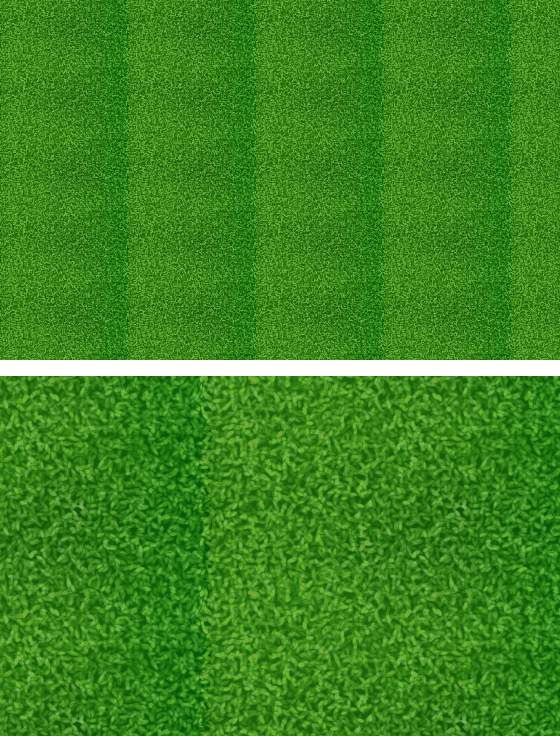
Top, the full canvas; bottom, a detail of the centre.
A Shadertoy shader for this texture:

```glsl
const float TAU = 6.28318;
const vec2 TILE_COUNT = vec2(4.39, 5.03);

const vec3 SHADOW_GREEN = vec3(0.07, 0.34, 0.02);
const vec3 LEAF_GREEN = vec3(0.21, 0.52, 0.08);
const vec3 TIP_GREEN = vec3(0.42, 0.71, 0.21);
const vec3 DRY_YELLOW = vec3(0.50, 0.64, 0.19);
const vec3 PALE_STRAW = vec3(0.56, 0.73, 0.42);

vec2 hash22(vec2 p) {
    vec3 q = fract(p.xyx * vec3(0.1031, 0.1030, 0.0973));
    q += dot(q, q.yzx + 33.33);
    return fract((q.xx + q.yz) * q.zy);
}

mat2 rotation(float angle) {
    float c = cos(angle), s = sin(angle);
    return mat2(c, -s, s, c);
}

// Soft round spot: 1 at the centre, 0 beyond the radii
float softSpot(vec2 p, vec2 center, vec2 radii) {
    return 1.0 - smoothstep(0.0, 1.0, length((p - center) / radii));
}

// Wrapping cellular noise of tilted blades: x = brightness, y = blade id
vec2 bladeLayer(vec2 tile, vec2 cells, vec2 bladeSize, float seed) {
    vec2 p = tile * cells;
    vec2 base = floor(p);
    vec2 best = vec2(0.0);
    for (int j = -1; j <= 1; j++) {
        for (int i = -1; i <= 1; i++) {
            vec2 cell = base + vec2(i, j);
            vec2 key = mod(cell, cells) + seed;
            vec2 jitter = hash22(key);
            vec2 trait = hash22(key + 71.7);
            vec2 d = rotation(trait.x * TAU) * (p - cell - jitter);
            float cover = 1.0 - smoothstep(0.4, 1.0, length(d / bladeSize));
            float shade = cover * mix(0.35, 1.0, trait.y);
            if (shade > best.x) best = vec2(shade, fract(trait.x * 7.0 + trait.y));
        }
    }
    return best;
}

// Broad light and dark areas; the left and right tile edges differ
float lawnTone(vec2 tile) {
    float sunny = 0.06 * (1.0 - smoothstep(0.0, 0.6, tile.x));
    float deep = 0.09 * smoothstep(0.55, 1.0, tile.x);
    float band = 0.035 * cos(TAU * (tile.y - 0.8));
    float ripple = 0.03 * sin(TAU * (2.0 * tile.x + tile.y))
                 * sin(TAU * (2.0 * tile.y - tile.x) + 1.3);
    float hollow = 0.08 * softSpot(tile, vec2(0.60, 0.45), vec2(0.34, 0.38));
    return sunny - deep + band + ripple - hollow;
}

// Even spread from shaded gaps to lit tips
vec3 grassRamp(float tone) {
    vec3 lower = mix(SHADOW_GREEN, LEAF_GREEN, clamp(tone * 2.0, 0.0, 1.0));
    return mix(lower, TIP_GREEN, clamp(tone * 2.0 - 1.0, 0.0, 1.0));
}

void mainImage(out vec4 fragColor, in vec2 fragCoord) {
    vec2 uv = fragCoord / iResolution.xy;
    vec2 tile = fract(vec2(uv.x, 1.0 - uv.y) * TILE_COUNT);

    // Two sizes of blades woven together
    vec2 coarse = bladeLayer(tile, vec2(48.0, 27.0), vec2(1.0, 0.42), 3.0);
    vec2 fine = bladeLayer(tile, vec2(70.0, 40.0), vec2(1.0, 0.46), 191.0);
    float grain = mix(fine.x, coarse.x, 0.5);

    // Let blades overlap the tile edge so that it is not ruler straight
    vec2 ground = vec2(fract(tile.x + 0.05 * (grain - 0.38)), tile.y);
    float tone = 0.5 + 1.05 * (grain - 0.38) + lawnTone(ground);
    vec3 color = grassRamp(tone);

    // Cooler, greyer blades gather in the hollow; the right edge is saturated
    float hollow = softSpot(ground, vec2(0.60, 0.45), vec2(0.38, 0.45));
    float muted = smoothstep(0.6, 0.8, fine.y) * 0.7 + hollow * 0.5;
    color += muted * smoothstep(0.2, 0.7, tone) * vec3(0.04, 0.0, 0.085);
    color.r -= 0.045 * smoothstep(0.6, 1.0, ground.x);

    // Sparse dry tips, mostly toward the sunny side
    float dry = step(0.93, coarse.y) * smoothstep(0.3, 0.8, coarse.x);
    color = mix(color, DRY_YELLOW, dry * mix(0.5, 0.1, tile.x));

    // One small pale tuft in each tile
    float tuft = softSpot(tile, vec2(0.67, 0.30), vec2(0.025, 0.075));
    color = mix(color, PALE_STRAW, tuft * smoothstep(0.1, 0.6, grain));

    fragColor = vec4(clamp(color, 0.0, 1.0), 1.0);
}
```
